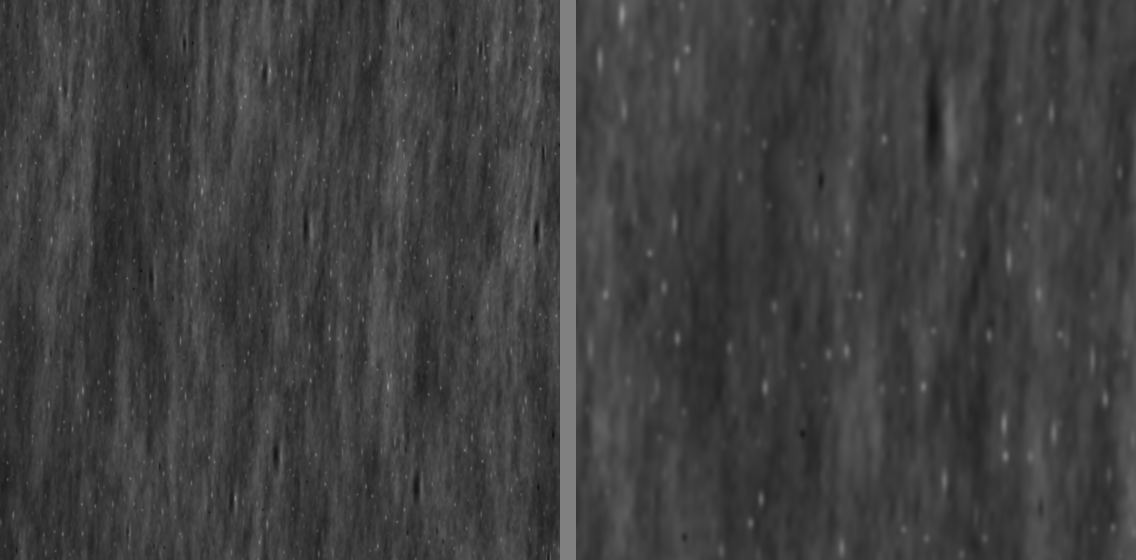
Left, the full canvas; right, a detail of the centre.
Write a Shadertoy shader that draws this texture.

```glsl
// Dark grey weathered surface with fine, slightly leaning vertical streaks.
// Layers of stretched noise make the grain; scattered bright specks and
// small lens-shaped pits with pale rims are added on top.

const float BASE_GREY = 0.235;

float hash(vec2 p) {
    return fract(sin(dot(p, vec2(127.1, 311.7))) * 43758.5453);
}

vec2 hash2(vec2 p) {
    return vec2(hash(p), hash(p + vec2(37.3, 91.7)));
}

// One column of smooth noise along y, shifted so that rows never line up
float columnNoise(float column, float y, float seed) {
    y += 17.0 * hash(vec2(column, seed));
    float row = floor(y);
    float blend = smoothstep(0.0, 1.0, y - row);
    vec2 cell = vec2(column + seed * 13.0, row);
    return mix(hash(cell), hash(cell + vec2(0.0, 1.0)), blend);
}

// Signed streak noise; frequency holds the cells across and along the grain
float streaks(vec2 p, vec2 frequency, float seed) {
    p *= frequency;
    float column = floor(p.x);
    float blend = smoothstep(0.0, 1.0, p.x - column);
    float left = columnNoise(column, p.y, seed);
    float right = columnNoise(column + 1.0, p.y, seed);
    return 2.0 * mix(left, right, blend) - 1.0;
}

// Soft elongated specks, mostly faint and bright, very few dark
float specks(vec2 p, vec2 grid, float density, float seed) {
    vec2 home = floor(p * grid);
    float sum = 0.0;
    for (int j = -1; j <= 1; j++)
    for (int i = -1; i <= 1; i++) {
        vec2 cell = home + vec2(i, j);
        vec2 id = cell + seed;
        vec2 offset = p - (cell + hash2(id)) / grid;
        float strength = hash(id + 5.1);
        float stretch = mix(0.0022, 0.0075, pow(hash(id + 8.3), 2.0));
        vec2 q = offset / vec2(0.0019, stretch);
        float present = step(hash(id + 2.7), density);
        float tone = hash(id + 11.9) < 0.015 ? -0.12 : 0.04 + 0.19 * pow(strength, 3.0);
        sum += present * tone * exp(-dot(q, q));
    }
    return sum;
}

// Dark vertical lenses edged by pale rims, the right rim being stronger
float pits(vec2 p, float grid, float density, float seed) {
    vec2 home = floor(p * grid);
    float sum = 0.0;
    for (int j = -1; j <= 1; j++)
    for (int i = -1; i <= 1; i++) {
        vec2 cell = home + vec2(i, j);
        vec2 id = cell + seed;
        vec2 offset = p - (cell + hash2(id)) / grid;
        float size = mix(0.35, 1.0, hash(id + 4.4));
        vec2 q = offset / (size * vec2(0.0065, 0.026));
        vec2 rightRim = (q - vec2(1.5, -0.1)) / vec2(0.7, 1.3);
        vec2 leftRim = (q + vec2(1.5, 0.0)) / vec2(0.6, 1.2);
        float shape = 0.13 * exp(-dot(rightRim, rightRim))
                    + 0.07 * exp(-dot(leftRim, leftRim))
                    - 0.13 * exp(-dot(q, q));
        sum += step(hash(id + 7.6), density) * shape;
    }
    return sum;
}

void mainImage(out vec4 fragColor, in vec2 fragCoord) {
    vec2 p = fragCoord / iResolution.y;

    // Lean and gently bend the grain
    vec2 g = p;
    g.x += 0.012 * streaks(p, vec2(3.0, 2.2), 1.0) - 0.04 * p.y;

    // Broad bands, then ever finer streaks
    float bands = 0.038 * streaks(g, vec2(9.0, 1.6), 2.0)
                + 0.048 * streaks(g, vec2(24.0, 3.5), 3.0);
    float grain = 0.044 * streaks(g, vec2(55.0, 7.0), 4.0)
                + 0.040 * streaks(g, vec2(110.0, 15.0), 5.0)
                + 0.034 * streaks(g, vec2(190.0, 42.0), 6.0)
                + 0.022 * streaks(g, vec2(260.0, 130.0), 7.0);

    // Pale bands carry livelier grain than dark ones
    float grey = BASE_GREY + bands + grain * (1.0 + 5.0 * bands);
    grey += specks(p, vec2(56.0, 46.0), 0.55, 20.0);
    grey += pits(p, 7.0, 0.38, 60.0);

    fragColor = vec4(vec3(clamp(grey, 0.08, 0.7)), 1.0);
}
```
